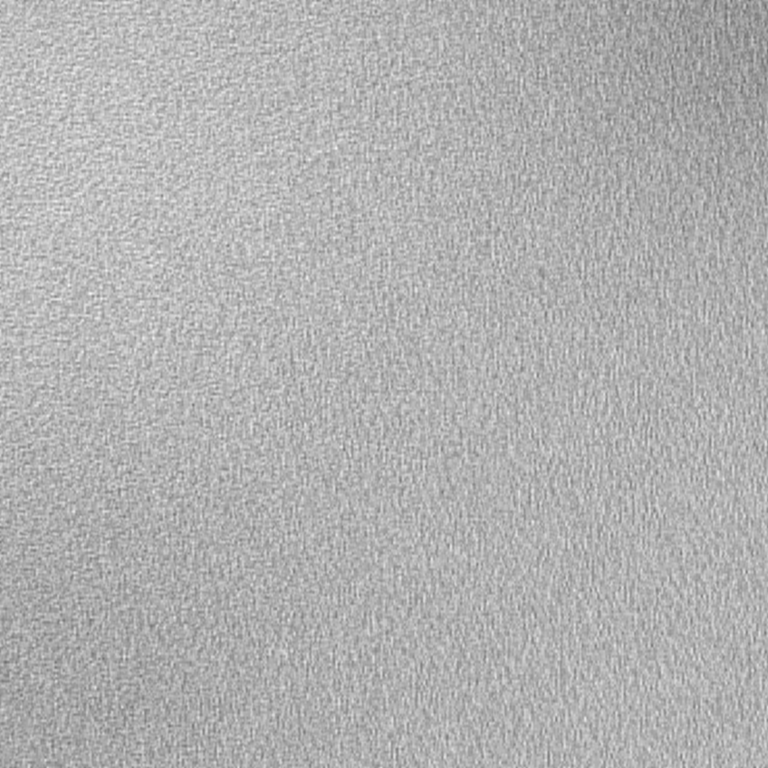
A three.js fragment shader for this texture:

```glsl
varying vec2 vUv;

const float BASE_GRAY = 0.697;
const float GRAIN_CONTRAST = 0.218;
const float SPECKLE_AMOUNT = 0.62;
const float MOTTLE_AMOUNT = 0.012;
const vec2 THREAD_CELLS = vec2(290.0, 125.0);
const vec2 WRINKLE_CELLS = vec2(175.0, 275.0);
const vec2 SPECKLE_CELLS = vec2(370.0, 290.0);
const vec2 WARP_CELLS = vec2(60.0, 45.0);
const float WARP_AMOUNT = 0.0015;
const float RELIEF_STEP = 0.85;

// Broad light: centre, radius, strength
const vec2 SHEEN_CENTRE = vec2(0.10, 0.78);
const float SHEEN_RADIUS = 0.36;
const float SHEEN_GAIN = 0.056;
const vec2 CORNER_CENTRE = vec2(1.04, 1.03);
const float CORNER_RADIUS = 0.30;
const float CORNER_GAIN = -0.11;
const vec2 FOOT_CENTRE = vec2(0.02, 0.05);
const float FOOT_RADIUS = 0.38;
const float FOOT_GAIN = -0.05;

float hash(vec2 cell) {
  vec3 p = fract(vec3(cell.xyx) * 0.1031);
  p += dot(p, p.yzx + 33.33);
  return fract((p.x + p.y) * p.z);
}

// Smooth value noise in 0..1
float noise(vec2 p) {
  vec2 cell = floor(p);
  vec2 f = fract(p);
  f = f * f * (3.0 - 2.0 * f);
  float low = mix(hash(cell), hash(cell + vec2(1.0, 0.0)), f.x);
  float high = mix(hash(cell + vec2(0.0, 1.0)), hash(cell + vec2(1.0)), f.x);
  return mix(low, high, f.y);
}

// Side-lit slope of a noise height field
float relief(vec2 p, vec2 lightStep) {
  return noise(p + lightStep) - noise(p);
}

float glow(vec2 uv, vec2 centre, float radius) {
  vec2 d = (uv - centre) / radius;
  return exp(-dot(d, d));
}

float broadLight(vec2 uv) {
  float light = BASE_GRAY;
  light += SHEEN_GAIN * glow(uv, SHEEN_CENTRE, SHEEN_RADIUS);
  light += CORNER_GAIN * glow(uv, CORNER_CENTRE, CORNER_RADIUS);
  light += FOOT_GAIN * glow(uv, FOOT_CENTRE, FOOT_RADIUS);
  return light + MOTTLE_AMOUNT * (noise(uv * 26.0 + 41.0) - 0.5);
}

float surfaceGrain(vec2 uv) {
  // Slight wobble keeps the grain off its grid
  vec2 wobble = vec2(noise(uv * WARP_CELLS), noise(uv * WARP_CELLS + 71.0)) - 0.5;
  vec2 p = uv + WARP_AMOUNT * wobble;

  float threads = relief(p * THREAD_CELLS, vec2(RELIEF_STEP, 0.1));
  float wrinkles = relief(p * WRINKLE_CELLS + 300.0, vec2(0.35, -RELIEF_STEP));
  float speckle = noise(p * SPECKLE_CELLS + 600.0) - 0.5;

  // Wrinkles fade into upright threads toward the lower right
  float upright = smoothstep(-0.3, 1.1, uv.x + 0.5 * (0.5 - uv.y));
  float weight = mix(0.32, 0.82, upright);
  float relieved = mix(wrinkles, threads, weight) / length(vec2(weight, 1.0 - weight));
  return 0.8 * relieved + SPECKLE_AMOUNT * speckle;
}

void main() {
  float gray = broadLight(vUv) + GRAIN_CONTRAST * surfaceGrain(vUv);
  gl_FragColor = vec4(vec3(clamp(gray, 0.0, 1.0)), 1.0);
}
```
